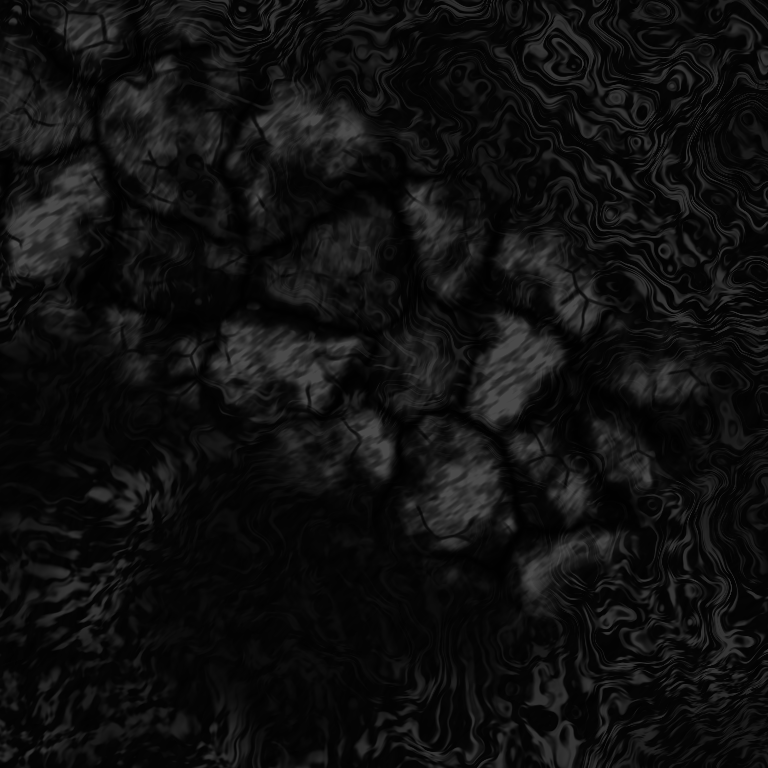
Give the GLSL for this texture, as a Shadertoy shader.

```glsl
#define PLATE_SCALE 6.5
#define CRACK_SCALE 20.0
#define WARP 0.09
#define STROKE_FREQ vec2(55.0, 150.0)
#define STROKE_ANGLE 0.9
#define FLECK_FREQ vec2(62.0, 105.0)
#define BAND_START vec2(0.13, 0.80)
#define BAND_END vec2(0.70, 0.45)
#define BASE_LEVEL 0.016
#define PLATE_LEVEL 0.26
#define FLECK_LEVEL 0.19

vec2 hash2(vec2 p) {
    vec3 h = fract(p.xyx * vec3(0.1031, 0.1030, 0.0973));
    h += dot(h, h.yzx + 33.33);
    return fract((h.xx + h.yz) * h.zy);
}

float noise(vec2 p) {
    vec2 i = floor(p), f = fract(p);
    f = f * f * (3.0 - 2.0 * f);
    float low = mix(hash2(i).x, hash2(i + vec2(1, 0)).x, f.x);
    float high = mix(hash2(i + vec2(0, 1)).x, hash2(i + vec2(1, 1)).x, f.x);
    return mix(low, high, f.y);
}

float fbm(vec2 p) {
    float sum = 0.0, amp = 0.533;
    for (int i = 0; i < 4; i++) {
        sum += amp * noise(p);
        p = mat2(1.6, 1.2, -1.2, 1.6) * p + 17.3;
        amp *= 0.5;
    }
    return sum;
}

// Cellular noise: x = gap to the border, y = random id of the cell
vec2 cells(vec2 p) {
    vec2 base = floor(p);
    float first = 9.0, second = 9.0, id = 0.0;
    for (int y = -1; y <= 1; y++)
    for (int x = -1; x <= 1; x++) {
        vec2 cell = base + vec2(x, y);
        vec2 rnd = hash2(cell + 40.0);
        float d = length(cell + 0.1 + 0.8 * rnd - p);
        if (d < first) {
            second = first;
            first = d;
            id = hash2(cell + 91.0).y;
        } else {
            second = min(second, d);
        }
    }
    return vec2(second - first, id);
}

mat2 rotate(float a) {
    return mat2(cos(a), sin(a), -sin(a), cos(a));
}

float segmentDistance(vec2 p, vec2 a, vec2 b) {
    vec2 ab = b - a;
    return length(p - a - ab * clamp(dot(p - a, ab) / dot(ab, ab), 0.0, 1.0));
}

void mainImage(out vec4 fragColor, in vec2 fragCoord) {
    vec2 uv = fragCoord / iResolution.xy;
    vec2 warp = vec2(fbm(uv * 9.0 + 3.0), fbm(uv * 9.0 + 57.0)) - 0.5;
    vec2 q = uv + WARP * warp;
    float cloud = fbm(uv * 6.0 + 21.0);
    float mottle = fbm(uv * 24.0 + 8.0);

    // Pale plates gathered in a slanting band, split by dark seams
    vec2 plate = cells(q * PLATE_SCALE);
    float bandDist = segmentDistance(uv, BAND_START, BAND_END) + 0.16 * (cloud - 0.5);
    float band = 1.0 - smoothstep(0.15, 0.24, bandDist);
    float body = smoothstep(0.06, 0.42, plate.x + 0.5 * (mottle - 0.5));
    float pale = band * body * mix(0.4, 1.0, smoothstep(0.1, 0.6, plate.y));
    pale *= smoothstep(0.28, 0.56, mottle * 0.6 + cloud * 0.4);

    // Brushed strokes, turned a little from plate to plate
    vec2 along = rotate(-STROKE_ANGLE + 0.9 * (plate.y - 0.5)) * (uv + 0.015 * warp);
    float stroke = 0.6 * noise(along * STROKE_FREQ) + 0.4 * noise(along * STROKE_FREQ * 1.9 + 31.0);

    // Coarse flecks outside the band, fading in the quiet hollows
    vec2 tilted = rotate(-0.75 + 0.8 * (cloud - 0.5)) * (uv + 0.05 * warp);
    float fleck = 0.5 * noise(tilted * FLECK_FREQ) + 0.3 * noise(tilted * FLECK_FREQ * 2.1) + 0.2 * mottle;
    float hollow = length((uv - vec2(0.41, 0.25)) * vec2(1.0, 1.15)) + 0.2 * (cloud - 0.5);
    float side = length((uv - vec2(0.08, 0.48)) * vec2(0.7, 1.4)) + 0.2 * (cloud - 0.5);
    float rough = smoothstep(0.17, 0.29, hollow) * smoothstep(0.08, 0.18, side);
    rough *= mix(0.35, 1.0, smoothstep(0.33, 0.6, cloud)) * (1.0 - 0.5 * band);
    float speckle = smoothstep(0.43, 0.78, fleck) * mix(0.16, 1.0, rough);

    // Short fine cracks and the wide seams
    float hairline = cells((uv + 0.05 * warp) * CRACK_SCALE).x;
    float broken = smoothstep(0.42, 0.55, fbm(uv * 13.0 + 70.0));
    float fine = 1.0 - 0.85 * broken * (1.0 - smoothstep(0.02, 0.14, hairline));
    float seam = mix(1.0, smoothstep(0.0, 0.13, plate.x), 0.75 * band);

    float grey = PLATE_LEVEL * pale * mix(0.5, 1.15, smoothstep(0.2, 0.75, stroke)) * fine;
    grey += FLECK_LEVEL * speckle * (1.0 - 0.8 * pale);
    grey += BASE_LEVEL * (0.4 + 1.2 * stroke);
    fragColor = vec4(vec3(min(grey * seam, 0.29)), 1.0);
}
```
